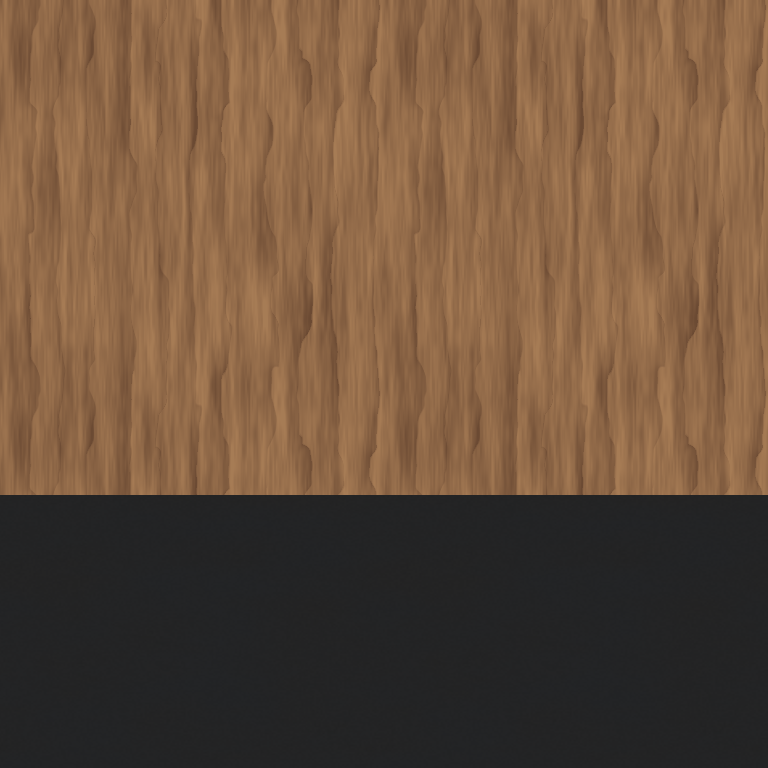
A WebGL 2 fragment shader for this texture:

```glsl
#version 300 es
precision highp float;
// Tiled walnut-like wood with upright overlapping layers above a plain charcoal band.
uniform vec2 u_resolution;
out vec4 fragColor;

const float TILE = 0.5026;         // side of one repeating square
const float BAND_TOP = 0.3555;     // height of the charcoal band
const vec3 WOOD_DARK = vec3(0.42, 0.29, 0.20);
const vec3 WOOD_LIGHT = vec3(0.635, 0.470, 0.322);
const vec3 CHARCOAL = vec3(0.137, 0.139, 0.143);
const float EDGE_SWAY = 0.026;     // broad bend of the layer edges
const float EDGE_CHIP = 0.018;     // short steps along the edges
const float SHADOW_WIDTH = 0.013;  // dark strip beside an edge
const float STREAK = 0.42;
const float GRAIN = 0.27;

// Layer edges across one tile, left to right.
const int EDGE_COUNT = 11;
const float EDGES[EDGE_COUNT] = float[](0.085, 0.150, 0.240, 0.350, 0.415,
    0.510, 0.592, 0.703, 0.790, 0.875, 0.975);

// Centres of the darker stains, measured from the top left of a tile.
const int STAIN_COUNT = 8;
const vec2 STAINS[STAIN_COUNT] = vec2[](vec2(0.055, 0.16), vec2(0.39, 0.13),
    vec2(0.83, 0.18), vec2(0.67, 0.60), vec2(0.86, 0.87), vec2(0.12, 0.50),
    vec2(0.03, 0.97), vec2(0.76, 0.80));

float hash(ivec2 cell, int seed) {
    uint h = uint(cell.x) * 1597334677u ^ uint(cell.y) * 3812015801u ^ uint(seed) * 2798796415u;
    h = (h ^ (h >> 16)) * 2146121005u;
    h = (h ^ (h >> 15)) * 2221713035u;
    return float((h ^ (h >> 16)) >> 8) / 16777216.0;
}

ivec2 wrap(ivec2 cell, ivec2 period) {
    return ((cell % period) + period) % period;
}

// Value noise over the unit square that repeats with the tile.
float noise(vec2 p, ivec2 period, int seed) {
    p *= vec2(period);
    ivec2 cell = ivec2(floor(p));
    vec2 f = fract(p);
    f = f * f * (3.0 - 2.0 * f);
    ivec2 a = wrap(cell, period), b = wrap(cell + 1, period);
    return mix(mix(hash(a, seed), hash(ivec2(b.x, a.y), seed), f.x),
               mix(hash(ivec2(a.x, b.y), seed), hash(b, seed), f.x), f.y);
}

// Horizontal place of a layer edge at height v; the index may run past the tile.
float edgeAt(int index, float v) {
    int id = (index + EDGE_COUNT) % EDGE_COUNT;
    float turn = float(index < 0 ? -1 : index / EDGE_COUNT);
    vec2 line = vec2(0.0, v);
    float sway = noise(line, ivec2(1, 4), 10 + id) - 0.5;
    float chip = smoothstep(0.35, 0.65, noise(line, ivec2(1, 9), 30 + id)) - 0.5;
    float nick = noise(line, ivec2(1, 36), 50 + id) - 0.5;
    return EDGES[id] + turn + EDGE_SWAY * sway + EDGE_CHIP * chip + 0.006 * nick;
}

vec3 wood(vec2 q, float pixel) {
    // Bend the plane slightly so that edges form tongues and hooks.
    vec2 bent = q;
    bent.x += 0.005 * (noise(q, ivec2(20, 9), 1) - 0.5);
    bent.y += 0.060 * (noise(q, ivec2(34, 5), 2) - 0.5);

    // Nearest layer edges on both sides.
    float left = -2.0, right = 3.0;
    int layer = 0;
    for (int i = -1; i <= EDGE_COUNT; i++) {
        float x = edgeAt(i, bent.y);
        if (x <= bent.x && x > left) { left = x; layer = (i + EDGE_COUNT) % EDGE_COUNT; }
        if (x > bent.x) right = min(right, x);
    }

    // Each layer starts light at its left edge and darkens to the right.
    float across = (bent.x - left) / max(right - left, 0.001);
    float depth = 0.15 + 0.85 * noise(vec2(0.0, q.y), ivec2(1, 6), 70 + layer);
    float tone = 0.83 - 0.36 * depth * pow(across, 1.5);
    tone -= 0.34 * depth * exp((bent.x - right) / SHADOW_WIDTH);
    tone -= 0.30 * (1.0 - smoothstep(0.0, 1.5 * pixel, bent.x - left));

    // Stains with streaky borders.
    float streak = noise(bent, ivec2(38, 4), 3);
    for (int i = 0; i < STAIN_COUNT; i++) {
        vec2 d = q - STAINS[i];
        d = (d - round(d)) / vec2(0.040, 0.125);
        tone -= 0.30 * exp(-dot(d, d)) * (0.3 + 1.4 * streak);
    }

    // Broad clouds, long streaks and fine upright fibres.
    tone += 0.24 * (noise(q, ivec2(11, 3), 4) - 0.5);
    tone += STREAK * (streak - 0.5);
    tone += 0.8 * STREAK * (noise(bent, ivec2(76, 6), 5) - 0.5);
    tone += GRAIN * (noise(q, ivec2(130, 9), 6) - 0.5);
    tone += GRAIN * (noise(q, ivec2(240, 24), 7) - 0.5);
    return mix(WOOD_DARK, WOOD_LIGHT, clamp(tone, 0.0, 1.08));
}

// Nearly flat surface with faint sideways smudges.
vec3 charcoal(vec2 q) {
    float smudge = noise(q, ivec2(5, 14), 90) + 0.5 * noise(q, ivec2(16, 50), 91) - 0.75;
    float speck = noise(q, ivec2(180, 220), 92) - 0.5;
    return CHARCOAL + smudge * vec3(-0.003, 0.002, 0.007) + 0.008 * speck;
}

void main() {
    vec2 uv = gl_FragCoord.xy / u_resolution;
    float pixel = 1.0 / u_resolution.y;
    vec2 q = fract(vec2(uv.x, 1.0 - uv.y) / TILE);
    float aboveBand = smoothstep(-0.5 * pixel, 0.5 * pixel, uv.y - BAND_TOP);
    vec3 colour = mix(charcoal(q), wood(q, pixel / TILE), aboveBand);
    fragColor = vec4(colour, 1.0);
}
```
